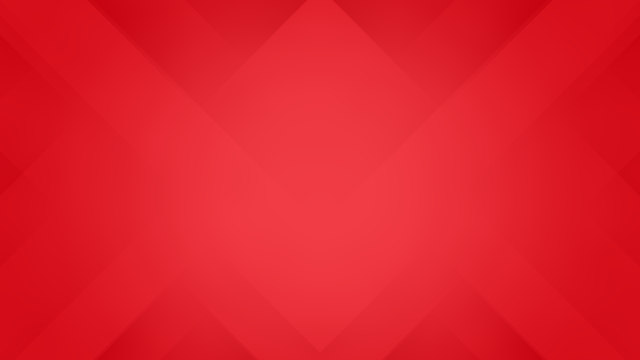
Reproduce this background procedurally as a Shadertoy shader.

```glsl
// Red backdrop: a bright centre falling off to deep red at the rim, overlaid
// with mirrored right-angled wedges. Each wedge is darkest along its edges and
// fades inward; a faint value noise keeps the gradients from looking flat.

float hash(vec2 cell) {
    vec3 h = fract(vec3(cell.xyx) * 0.1031);
    h += dot(h, h.yzx + 33.33);
    return fract((h.x + h.y) * h.z);
}

float valueNoise(vec2 p) {
    vec2 i = floor(p), f = fract(p);
    f = f * f * (3.0 - 2.0 * f);
    return mix(mix(hash(i), hash(i + vec2(1, 0)), f.x),
               mix(hash(i + vec2(0, 1)), hash(i + vec2(1, 1)), f.x), f.y);
}

// Shade of a 90 degree wedge that opens from its apex along an axis direction.
float wedge(vec2 p, vec2 apex, vec2 axis, float fade) {
    vec2 d = p - apex;
    float along = dot(d, axis);
    float across = abs(dot(d, vec2(-axis.y, axis.x)));
    float inside = along - across;
    float edge = smoothstep(-0.002, 0.002, inside);
    float reach = smoothstep(-0.05, 0.35, along);
    return edge * reach * exp(-max(inside, 0.0) / fade);
}

void mainImage(out vec4 fragColor, in vec2 fragCoord) {
    vec2 p = (fragCoord - 0.5 * iResolution.xy) / iResolution.y;
    vec2 m = vec2(abs(p.x), p.y);   // left and right halves mirror each other
    vec2 up = vec2(0, 1), down = vec2(0, -1), outward = vec2(1, 0);

    // Central glow
    float rim = smoothstep(0.1, 0.95, length((p + vec2(0, 0.02)) * vec2(1.0, 1.1)));
    vec3 color = mix(vec3(0.945, 0.235, 0.270), vec3(0.840, 0.055, 0.105), rim);

    // Large central V and the wedges hanging from the top
    float shade = 0.022 * wedge(m, vec2(0.0, -0.13), up, 0.25);
    shade += 0.050 * wedge(m, vec2(0.340, 0.194), up, 0.30);
    shade += 0.050 * wedge(m, vec2(0.206, 0.331), up, 0.20);

    // Wedges rising from the bottom
    shade += 0.030 * wedge(m, vec2(0.305, -0.175), down, 0.15);
    shade += 0.050 * wedge(m, vec2(0.396, -0.275), down, 0.20);
    shade += 0.060 * wedge(m, vec2(0.312, -0.368), down, 0.15);

    // Wedges entering from the sides
    shade += 0.040 * wedge(m, vec2(0.727, -0.080), outward, 0.12);
    shade += 0.040 * wedge(m, vec2(0.664, 0.180), outward, 0.10);
    shade += 0.025 * wedge(m, vec2(0.750, 0.360), outward, 0.12);
    shade += 0.018 * wedge(m, vec2(0.390, -0.040), outward, 0.15);

    color -= shade * vec3(1.0, 0.75, 0.70);

    // Soft mottling
    color += 0.010 * (valueNoise(p * 9.0 + 20.0) - 0.5);
    fragColor = vec4(clamp(color, 0.0, 1.0), 1.0);
}
```
